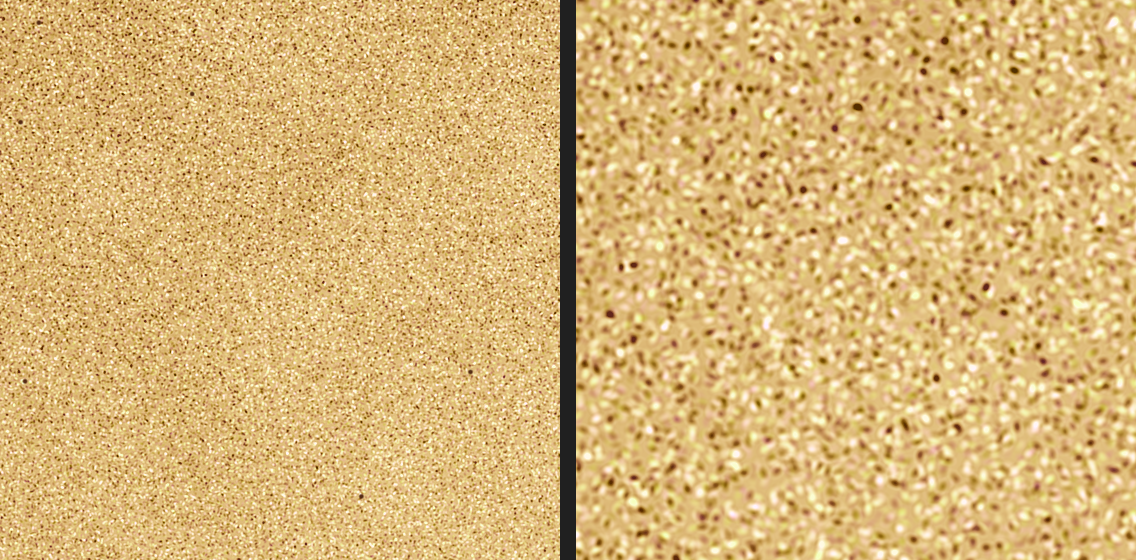
Left, the full canvas; right, a detail of the centre.
Write a WebGL 2 fragment shader that draws this texture.

```glsl
#version 300 es
precision highp float;
// Fine golden glitter: dense soft grains with pale glints, amber gaps and rare dark specks.

#define GRAIN_CELLS 150.0    // grain cells along the canvas height
#define GRAINS_PER_CELL 2
#define GRAIN_ASPECT 0.7     // short axis over long axis
#define RIM_DEPTH 2.5        // strength of the opposite-toned rim of a grain
#define GRAIN_CONTRAST 2.6
#define SHADE_SLOPE 0.30     // brightening towards the lower right
#define CLOUD_AMOUNT 0.07
#define TINT_AMOUNT 0.035    // rosy against yellow variation
#define SPECK_CELLS 7.0
#define SPECK_CHANCE 0.06
#define SPECK_RADIUS 0.006

uniform vec2 u_resolution;
out vec4 fragColor;

// Three random values in 0..1 for an integer cell and layer
vec3 hash3(ivec2 cell, int layer) {
    uvec3 v = uvec3(ivec3(cell + 64, layer)) * 1664525u + 1013904223u;
    v.x += v.y * v.z;
    v.y += v.z * v.x;
    v.z += v.x * v.y;
    v ^= v >> 16u;
    v.x += v.y * v.z;
    v.y += v.z * v.x;
    v.z += v.x * v.y;
    return vec3(v >> 8u) / 16777216.0;
}

// Cellular sum of turned oval grains: x is tone, y is tint
vec2 grainField(vec2 p) {
    ivec2 home = ivec2(floor(p));
    vec2 sum = vec2(0.0);
    for (int y = -1; y <= 1; y++) {
        for (int x = -1; x <= 1; x++) {
            ivec2 cell = home + ivec2(x, y);
            for (int i = 0; i < GRAINS_PER_CELL; i++) {
                vec3 place = hash3(cell, 2 * i);
                vec3 look = hash3(cell, 2 * i + 1);
                vec2 d = p - vec2(cell) - place.xy;
                float angle = 3.14159 * place.z;
                vec2 axis = vec2(cos(angle), sin(angle));
                vec2 q = vec2(dot(d, axis), (d.y * axis.x - d.x * axis.y) / GRAIN_ASPECT);
                float r2 = dot(q, q);
                float falloff = max(1.0 - r2, 0.0);
                float profile = falloff * falloff * (1.0 - RIM_DEPTH * r2);
                sum += profile * (2.0 * look.xy - 1.0);
            }
        }
    }
    return sum * GRAIN_CONTRAST;
}

// Broad, faint drifts of light
float clouds(vec2 p) {
    return sin(9.0 * p.x + 3.0 * sin(5.0 * p.y))
         + sin(13.0 * p.y - 2.0 * sin(8.0 * p.x + 1.0))
         + 0.7 * sin(23.0 * p.x + 17.0 * p.y + 2.0 * sin(15.0 * p.y));
}

// Gold tones from deep brown to near white, by tone in standard deviations
vec3 goldRamp(float t) {
    vec3 c = vec3(0.36, 0.16, 0.03);
    c = mix(c, vec3(0.53, 0.32, 0.10), smoothstep(-3.6, -2.6, t));
    c = mix(c, vec3(0.73, 0.54, 0.27), clamp((t + 2.6) / 1.1, 0.0, 1.0));
    c = mix(c, vec3(0.81, 0.64, 0.37), clamp((t + 1.5) / 0.8, 0.0, 1.0));
    c = mix(c, vec3(0.87, 0.73, 0.47), clamp((t + 0.7) / 0.7, 0.0, 1.0));
    c = mix(c, vec3(0.93, 0.82, 0.58), clamp(t / 0.8, 0.0, 1.0));
    c = mix(c, vec3(0.97, 0.91, 0.71), clamp((t - 0.8) / 0.9, 0.0, 1.0));
    return mix(c, vec3(1.0, 0.98, 0.88), clamp((t - 1.7) / 1.0, 0.0, 1.0));
}

// Coverage of the rare dark specks
float specks(vec2 p) {
    vec2 g = p * SPECK_CELLS;
    ivec2 cell = ivec2(floor(g));
    vec3 rnd = hash3(cell, 31);
    float dist = length(fract(g) - mix(vec2(0.1), vec2(0.9), rnd.xy)) / SPECK_CELLS;
    float spot = 1.0 - smoothstep(0.3 * SPECK_RADIUS, SPECK_RADIUS, dist);
    return spot * step(rnd.z, SPECK_CHANCE);
}

void main() {
    vec2 p = gl_FragCoord.xy / u_resolution.y;
    vec2 grain = grainField(p * GRAIN_CELLS);

    // Grain tone, a little stronger near the top, over the broad shading
    float tone = grain.x * mix(0.9, 1.06, p.y);
    tone += SHADE_SLOPE * (p.x - p.y) + CLOUD_AMOUNT * clouds(p);

    vec3 color = goldRamp(tone);
    color += TINT_AMOUNT * grain.y * vec3(0.3, -0.2, 1.0);
    color = mix(color, vec3(0.27, 0.10, 0.03), 0.9 * specks(p));
    fragColor = vec4(clamp(color, 0.0, 1.0), 1.0);
}
```
